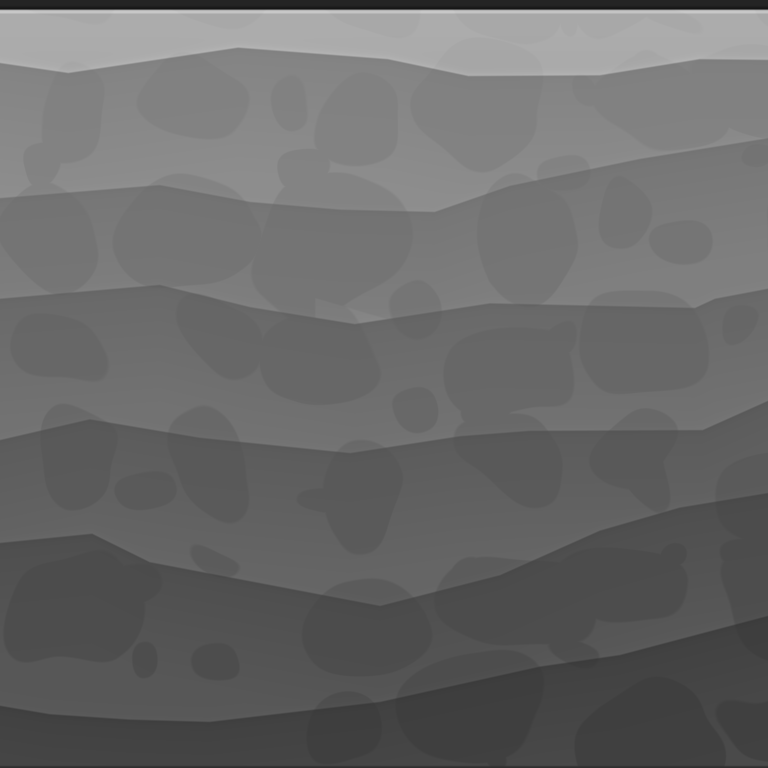
This texture is drawn by a three.js fragment shader. Its source:

```glsl
// Grey layered soil in cross-section: wavy strata with faint embedded stones.
varying vec2 vUv;

const int STRATA = 6;
const float SURFACE_TONE = 0.648;    // pale top layer
const float FIRST_TONE = 0.503;      // first layer below it
const float TONE_STEP = 0.052;       // darkening per layer
const float LAYER_DEPTH = 0.16;
const float SOIL_LIFT = 0.012;       // soil is lighter than stone
const float SOIL_GRADIENT = 0.026;   // and brightens down each layer
const float LIP_LIGHT = 0.016;
const float LIP_WIDTH = 0.004;
const float EDGE_SOFT = 0.0016;
const float FRAME_TOP = 0.9875;
const vec2 BOULDER_PITCH = vec2(0.19, 0.16);
const vec2 BOULDER_ORIGIN = vec2(-0.025, -0.02);
const vec2 PEBBLE_PITCH = vec2(0.115, 0.105);

vec2 hash2(vec2 p) {
  vec3 q = fract(p.xyx * vec3(0.1031, 0.1030, 0.0973));
  q += dot(q, q.yzx + 33.33);
  return fract((q.xx + q.yz) * q.zy);
}

float noise(vec2 p) {
  vec2 i = floor(p), f = fract(p);
  f = f * f * (3.0 - 2.0 * f);
  return mix(mix(hash2(i).x, hash2(i + vec2(1, 0)).x, f.x),
             mix(hash2(i + vec2(0, 1)).x, hash2(i + vec2(1, 1)).x, f.x), f.y);
}

float segment(float x, float a, float b, float ha, float hb) {
  return mix(ha, hb, clamp((x - a) / (b - a), 0.0, 1.0)) - ha;
}

// Broken line from x = 0 to 1, bending at six knots k with heights h
float ridge(float x, float start, vec3 k1, vec3 h1, vec3 k2, vec3 h2, float end) {
  return start + segment(x, 0.0, k1.x, start, h1.x)
    + segment(x, k1.x, k1.y, h1.x, h1.y) + segment(x, k1.y, k1.z, h1.y, h1.z)
    + segment(x, k1.z, k2.x, h1.z, h2.x) + segment(x, k2.x, k2.y, h2.x, h2.y)
    + segment(x, k2.y, k2.z, h2.y, h2.z) + segment(x, k2.z, 1.0, h2.z, end);
}

float stratumTop(int i, float x) {
  if (i == 0) return ridge(x, 0.918, vec3(0.089, 0.31, 0.505), vec3(0.905, 0.938, 0.923),
                           vec3(0.61, 0.781, 0.911), vec3(0.901, 0.902, 0.923), 0.922);
  if (i == 1) return ridge(x, 0.742, vec3(0.208, 0.326, 0.443), vec3(0.759, 0.737, 0.727),
                           vec3(0.566, 0.664, 0.833), vec3(0.724, 0.758, 0.793), 0.82);
  if (i == 2) return ridge(x, 0.611, vec3(0.208, 0.326, 0.462), vec3(0.629, 0.6, 0.578),
                           vec3(0.638, 0.905, 0.931), vec3(0.605, 0.599, 0.611), 0.624);
  if (i == 3) return ridge(x, 0.427, vec3(0.117, 0.26, 0.456), vec3(0.454, 0.43, 0.41),
                           vec3(0.599, 0.69, 0.915), vec3(0.432, 0.439, 0.44), 0.478);
  if (i == 4) return ridge(x, 0.293, vec3(0.12, 0.195, 0.495), vec3(0.305, 0.268, 0.211),
                           vec3(0.651, 0.781, 0.885), vec3(0.251, 0.309, 0.339), 0.358);
  return ridge(x, 0.081, vec3(0.065, 0.169, 0.273), vec3(0.07, 0.063, 0.06),
               vec3(0.495, 0.703, 0.807), vec3(0.086, 0.132, 0.147), 0.198);
}

// Rounded, tilted stones on a jittered grid; returns coverage
float stones(vec2 p, vec2 pitch, vec2 smallest, vec2 largest, float density, float seed) {
  vec2 home = floor(p / pitch);
  float cover = 0.0;
  for (int j = -1; j <= 1; j++) {
    for (int i = -1; i <= 1; i++) {
      vec2 cell = home + vec2(i, j);
      vec2 place = hash2(cell + seed), shape = hash2(cell + seed + 41.0);
      vec2 d = p - (cell + 0.5 + (place - 0.5) * 0.4) * pitch;
      float tilt = (shape.x - 0.5) * 0.8;
      d = mat2(cos(tilt), -sin(tilt), sin(tilt), cos(tilt)) * d;
      vec2 radius = mix(smallest, largest, shape.yx);
      vec2 q = pow(abs(d / radius), vec2(2.3));
      float dist = (pow(q.x + q.y, 1.0 / 2.3) - 1.0) * min(radius.x, radius.y);
      float present = step(hash2(cell + seed + 87.0).x, density);
      cover = max(cover, present * (1.0 - smoothstep(-EDGE_SOFT, EDGE_SOFT, dist)));
    }
  }
  return cover;
}

void main() {
  vec2 p = vUv;

  // Stones, with outlines bent by smooth noise
  vec2 bent = p + (vec2(noise(p * 13.0), noise(p * 13.0 + 57.0)) - 0.5) * 0.035;
  float stone = stones(bent - BOULDER_ORIGIN, BOULDER_PITCH,
                       vec2(0.04, 0.042), vec2(0.105, 0.082), 0.93, 11.0);
  stone = max(stone, stones(bent, PEBBLE_PITCH, vec2(0.013), vec2(0.034), 0.4, 29.0));
  float soil = 1.0 - stone;

  // Strata, painted from the surface down
  float tone = SURFACE_TONE + 0.016 * soil + 0.012 * smoothstep(0.9, 0.98, p.y);
  for (int i = 0; i < STRATA; i++) {
    float below = stratumTop(i, p.x) - p.y;
    float depth = clamp(below / LAYER_DEPTH, 0.0, 1.0);
    float layer = FIRST_TONE - TONE_STEP * float(i) + 0.01 * depth
                + soil * (SOIL_LIFT + SOIL_GRADIENT * depth);
    float lip = LIP_LIGHT * exp(-abs(below) / LIP_WIDTH);
    float lit = i == 0 ? 3.0 : 1.0;
    tone = mix(tone + lip * lit, layer - lip, smoothstep(-EDGE_SOFT, EDGE_SOFT, below));
  }

  // Pale chip resting on the third ridge
  float chip = smoothstep(0.409, 0.412, p.x)
             * smoothstep(-EDGE_SOFT, EDGE_SOFT, mix(0.612, 0.587, (p.x - 0.41) / 0.085) - p.y)
             * smoothstep(-EDGE_SOFT, EDGE_SOFT, p.y - stratumTop(2, p.x));
  tone += 0.025 * chip;

  // Bright rim, dark top band and base line
  tone += 0.11 * (1.0 - smoothstep(0.001, 0.003, abs(p.y - FRAME_TOP + 0.003)));
  float band = mix(0.07, 0.14, smoothstep(FRAME_TOP, FRAME_TOP + 0.006, p.y));
  tone = mix(tone, band, smoothstep(FRAME_TOP - EDGE_SOFT, FRAME_TOP + EDGE_SOFT, p.y));
  tone = mix(0.19, tone, smoothstep(0.001, 0.004, p.y));

  gl_FragColor = vec4(vec3(tone), 1.0);
}
```
